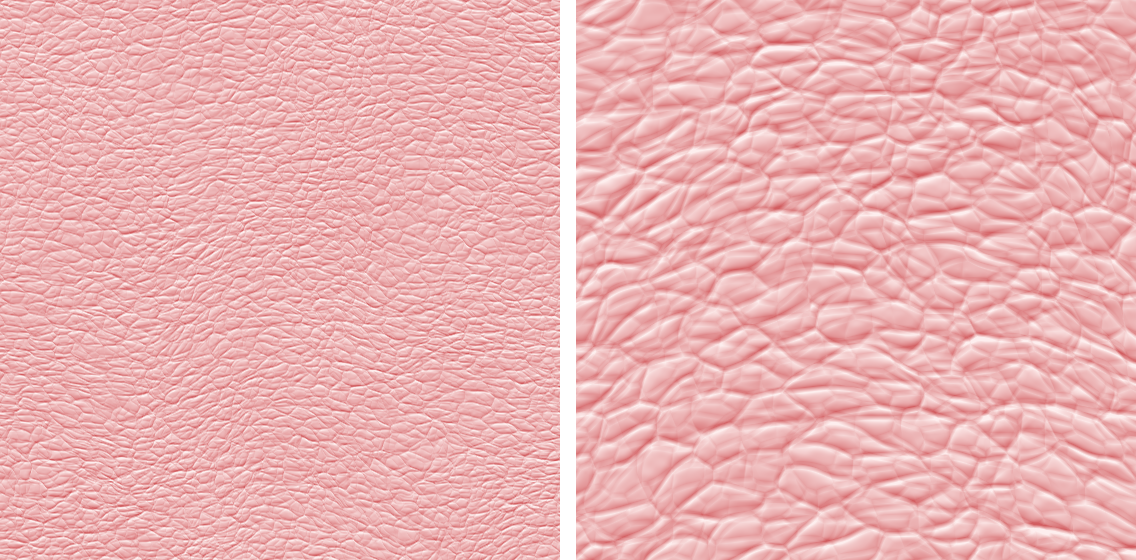
Left, the full canvas; right, a detail of the centre.
Give the GLSL for this texture, as a WebGL 1 fragment shader.

```glsl
precision highp float;
// Pink grained leather: flattened pebbles and long creases lit from above.
uniform vec2 u_resolution;

#define FOLD_CELLS vec2(10.0, 21.0)    // long, deep creases
#define PEBBLE_CELLS vec2(31.0, 54.0)  // main grain
#define FINE_CELLS vec2(62.0, 98.0)    // small wrinkles
#define LIGHT_DIR vec2(-0.2, 0.98)
#define LIGHT_STEP 0.0016
#define RELIEF 0.70
#define BASE_TONE 0.60
#define CREASE_PINK vec3(0.85, 0.45, 0.46)
#define RIDGE_PINK vec3(0.975, 0.87, 0.87)

vec2 hash2(vec2 p) {
  vec3 q = fract(p.xyx * vec3(0.1031, 0.1030, 0.0973));
  q += dot(q, q.yzx + 33.33);
  return fract((q.xx + q.yz) * q.zy);
}

// Smooth value noise, two independent channels in -1..1
vec2 noise2(vec2 p) {
  vec2 cell = floor(p);
  vec2 f = fract(p);
  f = f * f * (3.0 - 2.0 * f);
  vec2 low = mix(hash2(cell), hash2(cell + vec2(1.0, 0.0)), f.x);
  vec2 high = mix(hash2(cell + vec2(0.0, 1.0)), hash2(cell + 1.0), f.x);
  return mix(low, high, f.y) * 2.0 - 1.0;
}

// Zero on cell borders, growing towards the cell centres
float borderDistance(vec2 p) {
  vec2 cell = floor(p);
  vec2 f = fract(p);
  float nearest = 8.0;
  float second = 8.0;
  for (int y = -1; y <= 1; y++) {
    for (int x = -1; x <= 1; x++) {
      vec2 offset = vec2(float(x), float(y));
      vec2 site = offset + 0.06 + 0.88 * hash2(cell + offset + 57.0);
      float d = length(site - f);
      second = min(second, max(nearest, d));
      nearest = min(nearest, d);
    }
  }
  return second - nearest;
}

// Rounded pebble profile with a narrow valley at the border
float pebbles(vec2 p, float steepness) {
  return 1.0 - exp(-steepness * borderDistance(p));
}

float leatherHeight(vec2 p) {
  // Bend the grain slowly, then roughen the outlines
  vec2 bent = p + vec2(0.025, 0.035) * noise2(p * 4.0 + 11.0);
  bent += vec2(0.010, 0.007) * noise2(p * vec2(13.0, 17.0) + 5.0);
  bent += vec2(0.005, 0.003) * noise2(p * vec2(45.0, 60.0) + 29.0);

  vec2 patches = noise2(p * 7.0 + 41.0);
  float height = (0.60 + 0.25 * patches.x) * pebbles(bent * FOLD_CELLS + 3.0, 9.0);
  height += 0.95 * pebbles(bent * PEBBLE_CELLS + 17.0, 4.0);
  height += (0.45 + 0.15 * patches.y) * pebbles(bent * FINE_CELLS + 71.0, 3.0);
  height += 0.13 * noise2(p * vec2(130.0, 170.0)).x;
  return height;
}

void main() {
  vec2 p = gl_FragCoord.xy / min(u_resolution.x, u_resolution.y);

  // Slopes facing the light are pale, slopes facing away are deep pink
  vec2 toLight = LIGHT_DIR * LIGHT_STEP;
  float below = leatherHeight(p - toLight);
  float above = leatherHeight(p + toLight);
  float slope = below - above;
  float crown = 0.5 * (below + above) - 1.35;

  float tone = BASE_TONE + RELIEF * slope + 0.06 * crown;
  tone += 0.03 * noise2(p * 5.0 + 83.0).x;
  tone = clamp(tone, -0.2, 1.15);
  gl_FragColor = vec4(mix(CREASE_PINK, RIDGE_PINK, tone), 1.0);
}
```
